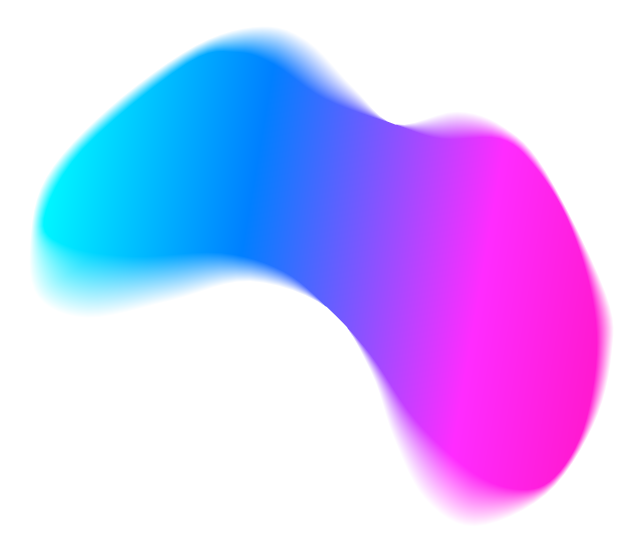
Write a WebGL 2 fragment shader that draws this background.

```glsl
#version 300 es
precision highp float;
// A soft boomerang-shaped blob on white, running from cyan through blue and violet to magenta.

uniform vec2 u_resolution;
out vec4 outColor;

const int KNOTS = 24;  // knots per closed curve
const int STEPS = 6;   // straight pieces per curve span

const vec3 WHITE   = vec3(1.0);
const vec3 CYAN    = vec3(0.0, 0.96, 1.0);
const vec3 BLUE    = vec3(0.0, 0.5, 1.0);
const vec3 MAGENTA = vec3(1.0, 0.17, 1.0);
const vec3 PINK    = vec3(1.0, 0.1, 0.82);

// Curve knots, in thousandths of the canvas width.
const vec2 RIM[KNOTS] = vec2[KNOTS](
  vec2(410, 831), vec2(482, 807), vec2(553, 734), vec2(618, 678),
  vec2(714, 698), vec2(788, 673), vec2(853, 604), vec2(947, 413),
  vec2(956, 318), vec2(927, 207), vec2(853, 99),  vec2(742, 49),
  vec2(664, 92),  vec2(615, 188), vec2(579, 292), vec2(514, 389),
  vec2(391, 432), vec2(267, 402), vec2(137, 375), vec2(59, 408),
  vec2(47, 493),  vec2(72, 595),  vec2(169, 702), vec2(306, 801));

const vec2 CORE[KNOTS] = vec2[KNOTS](
  vec2(293, 773), vec2(371, 790), vec2(430, 770), vec2(508, 717),
  vec2(618, 677), vec2(690, 655), vec2(781, 655), vec2(833, 615),
  vec2(885, 533), vec2(922, 422), vec2(932, 318), vec2(911, 201),
  vec2(866, 126), vec2(814, 107), vec2(742, 132), vec2(651, 214),
  vec2(579, 318), vec2(514, 389), vec2(443, 448), vec2(345, 477),
  vec2(208, 471), vec2(104, 488), vec2(69, 530),  vec2(130, 639));

// Catmull-Rom point between b and c.
vec2 spline(vec2 a, vec2 b, vec2 c, vec2 d, float t) {
  vec2 cubic = 3.0 * (b - c) + d - a;
  vec2 square = 2.0 * a - 5.0 * b + 4.0 * c - d;
  return b + 0.5 * t * (c - a + t * (square + t * cubic));
}

float segmentDistanceSquared(vec2 p, vec2 a, vec2 b) {
  vec2 ab = b - a, ap = p - a;
  vec2 gap = ap - ab * clamp(dot(ap, ab) / max(dot(ab, ab), 1e-9), 0.0, 1.0);
  return dot(gap, gap);
}

// True when a ray to the right of p crosses the segment.
bool rayCrosses(vec2 p, vec2 a, vec2 b) {
  if ((a.y > p.y) == (b.y > p.y)) return false;
  return p.x < a.x + (b.x - a.x) * (p.y - a.y) / (b.y - a.y);
}

// Signed distance to a smooth closed curve, negative inside.
float curveDistance(vec2 p, vec2 knots[KNOTS]) {
  float nearest = 1e9, side = 1.0;
  vec2 start = knots[0];
  for (int i = 0; i < KNOTS; i++) {
    vec2 a = knots[(i + KNOTS - 1) % KNOTS];
    vec2 b = knots[i];
    vec2 c = knots[(i + 1) % KNOTS];
    vec2 d = knots[(i + 2) % KNOTS];
    for (int j = 1; j <= STEPS; j++) {
      vec2 end = spline(a, b, c, d, float(j) / float(STEPS));
      nearest = min(nearest, segmentDistanceSquared(p, start, end));
      if (rayCrosses(p, start, end)) side = -side;
      start = end;
    }
  }
  return side * sqrt(nearest);
}

// Fade from the rim (0) to the core (1), crisp where the two curves meet.
float blobAlpha(float rim, float core, float pixel) {
  float fade = clamp(-rim / max(core - rim, pixel), 0.0, 1.0);
  float solid = 1.0 - smoothstep(-0.5 * pixel, 0.5 * pixel, core);
  return max(fade, solid);
}

float ramp(float low, float high, float x) {
  return clamp((x - low) / (high - low), 0.0, 1.0);
}

// Four-stop gradient along a slightly tilted axis.
vec3 blobColor(vec2 p) {
  float along = p.x - 0.17 * p.y;
  vec3 color = mix(CYAN, BLUE, ramp(-0.018, 0.297, along));
  color = mix(color, MAGENTA, ramp(0.297, 0.679, along));
  return mix(color, PINK, ramp(0.679, 0.877, along));
}

void main() {
  vec2 p = gl_FragCoord.xy / u_resolution.x;
  vec2 q = p * 1000.0;
  float pixel = 1000.0 / u_resolution.x;
  float alpha = blobAlpha(curveDistance(q, RIM), curveDistance(q, CORE), pixel);
  outColor = vec4(mix(WHITE, blobColor(p), alpha), 1.0);
}
```
